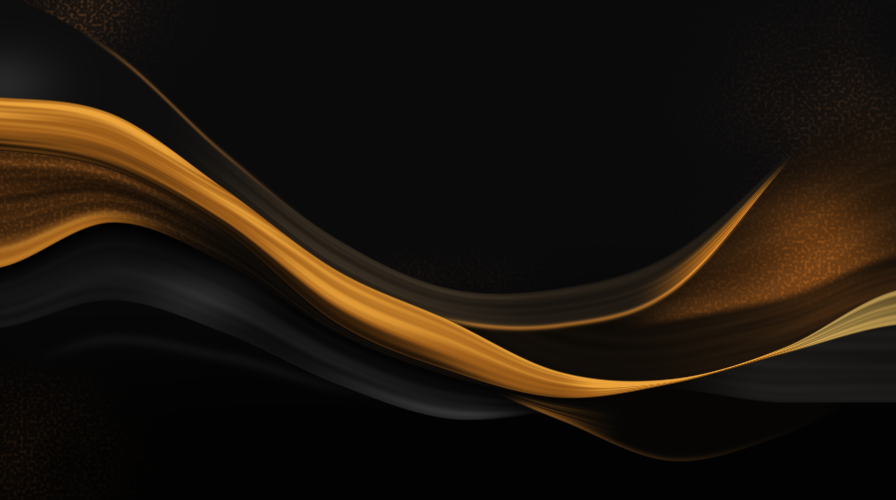
Reproduce this background procedurally as a Shadertoy shader.

```glsl
// Flowing gold and smoke-grey silk ribbons on a near-black backdrop.
// Each ribbon fills the gap between two smooth curves; stretched gradient
// noise draws its folds, and fine noise scatters gold dust.

float hash(vec2 p) {
  vec3 q = fract(p.xyx * .1031);
  q += dot(q, q.yzx + 33.33);
  return fract((q.x + q.y) * q.z);
}

vec2 gradient(vec2 cell) {
  float a = 6.2832 * hash(cell);
  return vec2(cos(a), sin(a));
}

float noise(vec2 p) {
  vec2 i = floor(p), f = p - i, e = vec2(0, 1), u = f * f * (3. - 2. * f);
  float low = mix(dot(gradient(i), f), dot(gradient(i + e.yx), f - e.yx), u.x);
  float high = mix(dot(gradient(i + e), f - e), dot(gradient(i + 1.), f - 1.), u.x);
  return mix(low, high, u.y);
}

// Smooth step that may run in either direction
float ramp(float a, float b, float x) {
  float t = clamp((x - a) / (b - a), 0., 1.);
  return t * t * (3. - 2. * t);
}

// Smooth height curve through nine evenly spaced knots
float curve(float x, vec4 a, vec4 b, float c) {
  float k[9] = float[9](a.x, a.y, a.z, a.w, b.x, b.y, b.z, b.w, c);
  float t = clamp(x, 0., .9999) * 8.;
  int i = int(t);
  t -= float(i);
  float p = k[max(i - 1, 0)], q = k[i], r = k[i + 1], s = k[min(i + 2, 8)];
  return q + .5 * t * (r - p + t * (2. * p - 5. * q + 4. * r - s + t * (3. * (q - r) + s - p)));
}

float band(float y, float low, float high) {
  float aa = 1.2 / iResolution.y;
  return ramp(-aa, aa, y - low) * ramp(-aa, aa, high - y);
}

float glow(float d, float width) { return exp(-d * d / (width * width)); }

float blob(vec2 p, float x, float y, float w, float h) {
  return glow(p.x - x, w) * glow(p.y - y, h);
}

// Fold pattern running along a ribbon
float folds(float x, float s) {
  return clamp(.5 + .65 * noise(vec2(x * 3., s)) + .35 * noise(vec2(x * 4. + 7., s * 2.7)), 0., 1.);
}

vec3 goldRamp(float v) {
  vec3 c = mix(vec3(.07, .04, .015), vec3(.61, .36, .1), ramp(0., .6, v));
  return mix(c, vec3(.92, .64, .23), ramp(.55, 1., v));
}

void mainImage(out vec4 fragColor, in vec2 fragCoord) {
  vec2 uv = fragCoord / iResolution.xy, p = uv * vec2(1.79, 1);
  float x = uv.x, y = uv.y;

  // Ribbon outlines
  float veilTop = curve(x, vec4(1.01, .895, .693, .523), vec4(.423, .423, .493, .686), .95);
  float veilLow = curve(x, vec4(.8, .77, .62, .45), vec4(.36, .349, .419, .665), .94);
  float goldTop = curve(x, vec4(.805, .772, .623, .46), vec4(.36, .256, .242, .305), .419);
  float goldLow = curve(x, vec4(.7, .66, .54, .355), vec4(.26, .205, .233, .293), .35);
  float greyTop = curve(x, vec4(.465, .555, .475, .335), vec4(.248, .2, .18, .18), .18);
  float greyLow = curve(x, vec4(.344, .4, .335, .233), vec4(.163, .178, .2, .2), .2);
  float foldLow = curve(x, vec4(.5, .45, .4, .32), vec4(.25, .16, .078, .13), .23);
  float ember = curve(x, vec4(.3), vec4(.3, .32, .36, .405), .488);

  // Backdrop and drifting dust
  float grain = ramp(-.15, .5, noise(p * 150.)), cloud = .6 + .7 * noise(p * 7.);
  vec3 col = mix(vec3(.007), vec3(.04, .04, .043), ramp(.1, .6, y));
  float dust = .9 * blob(uv, .07, 1., .09, .13) + .7 * blob(uv, .98, .72, .13, .24)
    + .45 * blob(uv, .02, .09, .1, .15) + .3 * blob(uv, .5, .45, .08, .05);
  col += vec3(.24, .14, .06) * dust * cloud * (.4 + grain);

  // Smoky veil, lit gold where it rises on the right
  float s = (y - veilLow) / max(veilTop - veilLow, .004), f = folds(x, s * 4.);
  float ending = ramp(.89, .83, x);
  vec3 veil = mix(vec3(.05), vec3(.19, .155, .115) * (.55 + .7 * f), ramp(.17, .34, x));
  veil *= 1. - .3 * ramp(.48, .62, x);
  veil += .1 * blob(uv, 0., .83, .06, .07);
  veil = mix(veil, goldRamp(.25 + .6 * f), ramp(.7, .8, x) * ramp(.75, .3, s));
  col = mix(col, veil, band(y, veilLow, veilTop) * ending);
  col += vec3(.34, .21, .08) * glow(y - veilTop, .005) * ramp(.08, .16, x) * ramp(.36, .2, x);

  // Brown cloth with an ember haze on the right
  float d = y - ember, right = ramp(.68, .92, x);
  float haze = .65 * ramp(-.012, .012, d) * exp(-max(d, 0.) / (.02 + .13 * right)) * ramp(.68, .8, x)
    + .4 * blob(uv, .91, .52, .055, .12);
  vec3 cloth = vec3(.065, .048, .03) * (.5 + folds(x, (y - goldTop) * 24.));
  cloth += vec3(.58, .31, .085) * haze * (.65 + .3 * cloud + .3 * grain) * ramp(1.1, .9, x);
  cloth += vec3(.16, .085, .025) * right * ramp(.01, -.03, d) * folds(x, d * 40.);
  col = mix(col, cloth, band(y, goldTop, veilLow) * ramp(.45, .55, x) * mix(ramp(.42, .12, d), 1., ending));
  col += vec3(.5, .31, .1) * glow(y - veilLow, .005) * ramp(.46, .54, x) * ramp(.86, .76, x);

  // Dark fold and grey sheet below the right-hand ribbon
  s = (y - foldLow) / max(goldLow - foldLow, .01);
  vec3 fold = vec3(.025, .021, .016) + goldRamp(folds(x, s * 6.)) * .5 * ramp(.7, .6, x) * ramp(.9, .2, s);
  fold += vec3(.2, .12, .04) * glow(y - foldLow, .007) * ramp(.92, .66, x);
  col = mix(col, fold, band(y, foldLow, goldLow) * ramp(.55, .6, x) * ramp(.96, .9, x));
  float sheetLow = mix(.222, .195, ramp(.74, .88, x));
  vec3 sheet = vec3(.105, .1, .095) * (.45 + .8 * folds(x, (y - sheetLow) * 28.));
  col = mix(col, sheet, band(y, sheetLow, goldLow) * ramp(.72, .86, x));

  // Grey silk sweeping under the left side
  float fade = ramp(.62, .52, x);
  s = (y - greyLow) / max(greyTop - greyLow, .01);
  vec3 grey = vec3(.095) * (.25 + folds(x, s * 3.5)) * ramp(1.1, .5, s);
  grey += .075 * blob(uv, .22, .4, .06, .06) + .12 * glow(s - .12, .16) * ramp(.3, .5, x);
  col = mix(col, grey, band(y, greyLow, greyTop) * fade);
  float hem = greyLow - .08 * ramp(.45, .1, x);
  col += .04 * glow(y - hem, .012) * ramp(.02, .12, x) * ramp(.45, .3, x);

  // Brown underside with a bright lower lip
  s = (y - greyTop) / max(goldLow - greyTop, .01);
  f = folds(x, s * 6.);
  vec3 under = mix(vec3(.07, .053, .036), vec3(.38, .22, .08) * (.8 + .3 * grain), ramp(.28, .1, x)) * (.3 + .9 * f);
  under = mix(under, goldRamp(.35 + .6 * f), ramp(.3, .08, s) * ramp(.21, .08, x));
  col = mix(col, under, band(y, greyTop, goldLow) * fade);

  // Main gold ribbon, paler where it flares at the right
  s = (y - goldLow) / max(goldTop - goldLow, .004);
  f = folds(x, s * mix(6., 3.5, ramp(.15, .35, x)));
  float sheen = .12 + .65 * f + .42 * glow(s - .72, .3) - .25 * ramp(.5, 0., s) * ramp(.6, .45, x);
  sheen += .25 * ramp(.62, .68, x) * ramp(.86, .72, x);
  vec3 gold = mix(goldRamp(sheen), vec3(.8, .65, .34) * (.25 + .85 * f), ramp(.84, .92, x));
  col = mix(col, gold, band(y, goldLow, goldTop));

  fragColor = vec4(clamp(col, 0., 1.), 1);
}
```
